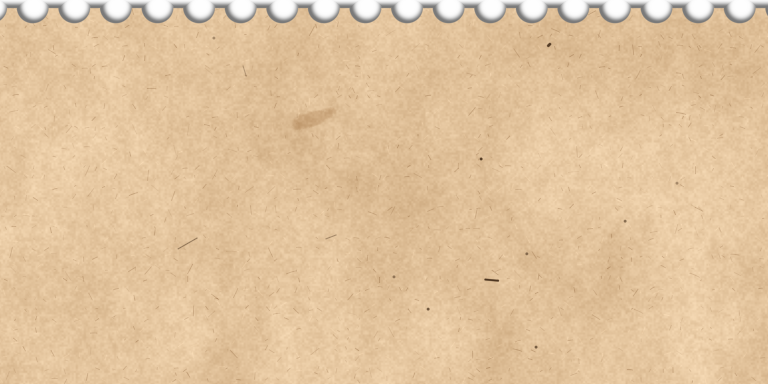
This texture is drawn by a Shadertoy shader. Its source:

```glsl
// A sheet of tan kraft paper with a scalloped upper edge over white.
// Layered noise tones the sheet, hashed cells scatter its fibres, and
// a distance function cuts the edge and casts its soft grey shadow.

float hash(vec2 p) {
    vec3 q = fract(p.xyx * vec3(0.1031, 0.1030, 0.0973));
    q += dot(q, q.yzx + 33.33);
    return fract((q.x + q.y) * q.z);
}

float noise(vec2 p) {
    vec2 i = floor(p), f = fract(p);
    f = f * f * (3.0 - 2.0 * f);
    return mix(mix(hash(i), hash(i + vec2(1, 0)), f.x),
               mix(hash(i + vec2(0, 1)), hash(i + vec2(1, 1)), f.x), f.y);
}

float fbm(vec2 p) {
    float sum = 0.0, amp = 0.5;
    for (int i = 0; i < 5; i++) {
        sum += amp * noise(p);
        p = mat2(1.6, 1.2, -1.2, 1.6) * p + 7.3;
        amp *= 0.5;
    }
    return sum;
}

float segment(vec2 p, vec2 a, vec2 b) {
    vec2 ab = b - a;
    return length(p - a - ab * clamp(dot(p - a, ab) / dot(ab, ab), 0.0, 1.0));
}

float glow(vec2 p, vec2 center, vec2 size) {
    vec2 q = (p - center) / size;
    return exp(-dot(q, q));
}

float stroke(float dist, float halfWidth) {
    float aa = 0.8 / iResolution.y;
    return 1.0 - smoothstep(halfWidth - aa, halfWidth + aa, dist);
}

// Positive inside the paper, negative in the notches and above
float paperDistance(vec2 p) {
    float x = mod(p.x - 0.031, 0.1083) - 0.05415;
    float notch = length(vec2(x, p.y - 0.981)) - 0.0415;
    return min(0.979 - p.y, notch);
}

// One randomly turned short fibre in some of the cells
float fibres(vec2 p, float cells, float density, float seed) {
    vec2 g = p * cells, id = floor(g) + seed;
    float angle = 6.2832 * hash(id + 11.0);
    vec2 center = 0.3 + 0.4 * vec2(hash(id + 23.0), hash(id + 37.0));
    vec2 arm = vec2(cos(angle), sin(angle)) * (0.06 + 0.2 * hash(id + 51.0));
    vec2 q = fract(g) - center;
    q += 0.25 * q.yx * q.x;
    float line = stroke(segment(q, -arm, arm) / cells, 0.0009);
    return line * step(hash(id), density) * (0.3 + 0.7 * hash(id + 67.0));
}

vec3 paperColor(vec2 p) {
    // Broad tone: worn light patches and darker folds
    float tone = 0.10 * (fbm(p * vec2(5.0, 3.5) + 3.0) - 0.48);
    tone += 0.07 * (fbm(p * vec2(22.0, 15.0) + 19.0) - 0.48);
    tone += 0.035 * glow(p, vec2(0.46, 0.13), vec2(0.10, 0.14));
    tone += 0.035 * glow(p, vec2(1.16, 0.14), vec2(0.09, 0.14));
    tone += 0.020 * glow(p, vec2(0.08, 0.45), vec2(0.20, 0.30));
    tone -= 0.045 * glow(p, vec2(1.31, 0.08), vec2(0.07, 0.12));
    tone -= 0.035 * glow(p, vec2(0.60, 0.06), vec2(0.06, 0.10));
    tone -= 0.030 * glow(p, vec2(1.06, 0.45), vec2(0.11, 0.13));
    tone -= 0.020 * glow(p, vec2(1.45, 0.85), vec2(0.35, 0.15));

    // Fine grain
    tone += 0.05 * (noise(p * 190.0) - 0.5) + 0.04 * (noise(p * 90.0 + 5.0) - 0.5);
    vec3 col = vec3(0.893, 0.771, 0.617) + tone * vec3(0.9, 1.05, 1.15);

    // Stain with a faint smear above it
    vec2 s = mat2(0.94, -0.34, 0.34, 0.94) * (p - vec2(0.815, 0.69));
    float rough = 0.7 * (fbm(p * 45.0) - 0.5);
    float stain = 1.0 - smoothstep(0.75, 1.1, length(s / vec2(0.058, 0.022)) + rough);
    float smear = glow(s, vec2(0.055, 0.15), vec2(0.025, 0.08));
    col -= vec3(0.08, 0.10, 0.11) * (stain + 0.3 * smear);

    // Scattered fibres, dark and pale
    float dark = fibres(p, 19.0, 0.28, 0.0) + fibres(p + 0.37, 38.0, 0.30, 90.0);
    float pale = fibres(p + 0.71, 30.0, 0.35, 170.0);
    col -= 0.16 * dark * vec3(0.9, 1.0, 1.0);
    col += 0.05 * pale;

    // Larger slivers and specks
    float sliver = 0.55 * stroke(segment(p, vec2(0.464, 0.352), vec2(0.513, 0.380)), 0.0012);
    sliver += 0.45 * stroke(segment(p, vec2(0.849, 0.378), vec2(0.875, 0.388)), 0.0012);
    sliver += 0.35 * stroke(segment(p, vec2(0.633, 0.828), vec2(0.641, 0.802)), 0.0012);
    sliver += 0.95 * stroke(segment(p, vec2(1.264, 0.272), vec2(1.297, 0.269)), 0.0025);
    sliver += 0.90 * stroke(segment(p, vec2(1.428, 0.881), vec2(1.432, 0.885)), 0.0035);
    vec3 specks[8] = vec3[8](
        vec3(1.253, 0.586, 0.9), vec3(1.115, 0.195, 0.75),
        vec3(1.372, 0.339, 0.6), vec3(1.396, 0.096, 0.7),
        vec3(1.026, 0.279, 0.5), vec3(1.763, 0.523, 0.4),
        vec3(0.557, 0.901, 0.4), vec3(1.628, 0.424, 0.6));
    for (int i = 0; i < 8; i++)
        sliver += specks[i].z * stroke(length(p - specks[i].xy), 0.0036);
    return mix(col, vec3(0.27, 0.18, 0.10), clamp(sliver, 0.0, 1.0));
}

void mainImage(out vec4 fragColor, in vec2 fragCoord) {
    vec2 p = fragCoord / iResolution.y;
    float aa = 0.8 / iResolution.y;

    // White ground with the shadow of the sheet, cast up and right
    float gap = max(0.0, -paperDistance(p - vec2(0.004, 0.003)));
    vec3 ground = vec3(0.995) - 0.52 * exp(-pow(gap / 0.010, 2.0));

    float cover = smoothstep(-aa, aa, paperDistance(p));
    fragColor = vec4(mix(ground, paperColor(p), cover), 1.0);
}
```
